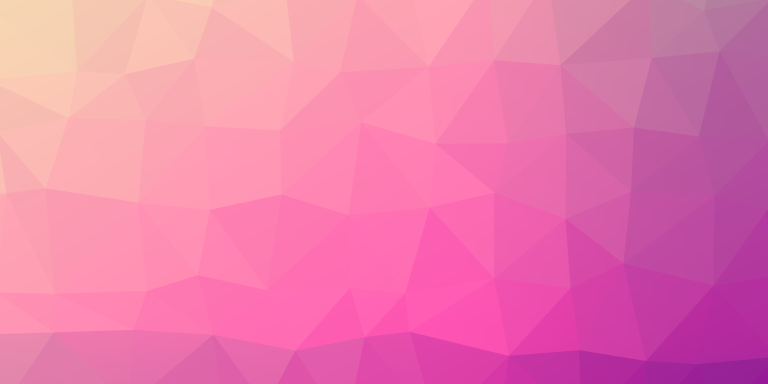
Write a Shadertoy shader that draws this background.

```glsl
// Low-poly mesh of triangles shading from cream through pink to deep magenta.

const vec2 CANVAS = vec2(2.0, 1.0);          // width and height in canvas units
const vec2 CELL = vec2(0.188, 0.184);        // mean spacing of the mesh vertices
const vec2 ORIGIN = vec2(-0.03, 0.096);      // rest position of vertex (0, 0)
const float JITTER = 0.25;                   // largest shift, in cells; keeps quads convex
const float FACET_SLOPE = 0.25;              // share of the gradient left inside a facet
const float FACET_TINT = 0.025;              // random lightness step between facets
const vec3 CREAM = vec3(1.0, 0.87, 0.70);    // upper left corner
const vec2 GREEN_FALL = vec2(0.42, 0.36);    // green lost across and down the canvas
const vec2 SIDE_BAND = vec2(0.55, 0.98);     // where the right side darkens
const vec2 FLOOR_BAND = vec2(0.86, 0.97);    // where the bottom strip darkens
const float SIDE_SHADE = 0.30;
const float FLOOR_SHADE = 0.12;
const float BLUE_SHADE = 0.27;               // blue lost per unit of shade

vec2 hash22(vec2 p) {
    vec3 q = fract(vec3(p.xyx) * vec3(0.1031, 0.1030, 0.0973));
    q += dot(q, q.yzx + 33.33);
    return fract((q.xx + q.yz) * q.zy);
}

// Jittered lattice vertex
vec2 vertex(vec2 id) {
    vec2 shift = (hash22(id + 57.0) * 2.0 - 1.0) * JITTER;
    return ORIGIN + (id + shift) * CELL;
}

// Smooth colour field sampled by the facets
vec3 gradient(vec2 p) {
    vec2 uv = p / CANVAS;
    float depth = 1.0 - uv.y;
    float shade = SIDE_SHADE * smoothstep(SIDE_BAND.x, SIDE_BAND.y, uv.x)
                + FLOOR_SHADE * smoothstep(FLOOR_BAND.x, FLOOR_BAND.y, depth);
    float green = CREAM.g - dot(GREEN_FALL, vec2(uv.x, depth));
    float red = CREAM.r - shade - 0.12 * max(green - 0.55, 0.0);
    return vec3(red, green, CREAM.b - BLUE_SHADE * shade);
}

// Signed distance to the line a-b, positive on its left
float leftOf(vec2 p, vec2 a, vec2 b) {
    vec2 e = normalize(b - a);
    vec2 d = p - a;
    return e.x * d.y - e.y * d.x;
}

// Facet colour, premultiplied by its antialiased coverage
vec4 facet(vec2 p, vec2 a, vec2 b, vec2 c, float pixel) {
    float inside = min(leftOf(p, a, b), min(leftOf(p, b, c), leftOf(p, c, a)));
    float coverage = clamp(0.5 + inside / pixel, 0.0, 1.0);
    vec2 center = (a + b + c) / 3.0;
    float tint = (hash22(center * 300.0 + 400.0).x - 0.5) * 2.0 * FACET_TINT;
    vec3 color = gradient(mix(center, p, FACET_SLOPE));
    color += tint * vec3(0.4, 1.0, 0.3);
    return vec4(color, 1.0) * coverage;
}

void mainImage(out vec4 fragColor, in vec2 fragCoord) {
    vec2 p = fragCoord / iResolution.xy * CANVAS;
    float pixel = CANVAS.y / iResolution.y;
    vec2 base = floor((p - ORIGIN) / CELL);
    vec4 sum = vec4(0.0);

    // Split each nearby quad along its shorter diagonal
    for (int j = -1; j <= 1; j++) {
        for (int i = -1; i <= 1; i++) {
            vec2 id = base + vec2(i, j);
            vec2 a = vertex(id);
            vec2 b = vertex(id + vec2(1.0, 0.0));
            vec2 c = vertex(id + vec2(1.0, 1.0));
            vec2 d = vertex(id + vec2(0.0, 1.0));
            if (distance(a, c) < distance(b, d)) {
                sum += facet(p, a, b, c, pixel) + facet(p, a, c, d, pixel);
            } else {
                sum += facet(p, a, b, d, pixel) + facet(p, b, c, d, pixel);
            }
        }
    }

    vec3 color = sum.rgb / max(sum.a, 0.001);
    fragColor = vec4(clamp(color, 0.0, 1.0), 1.0);
}
```
